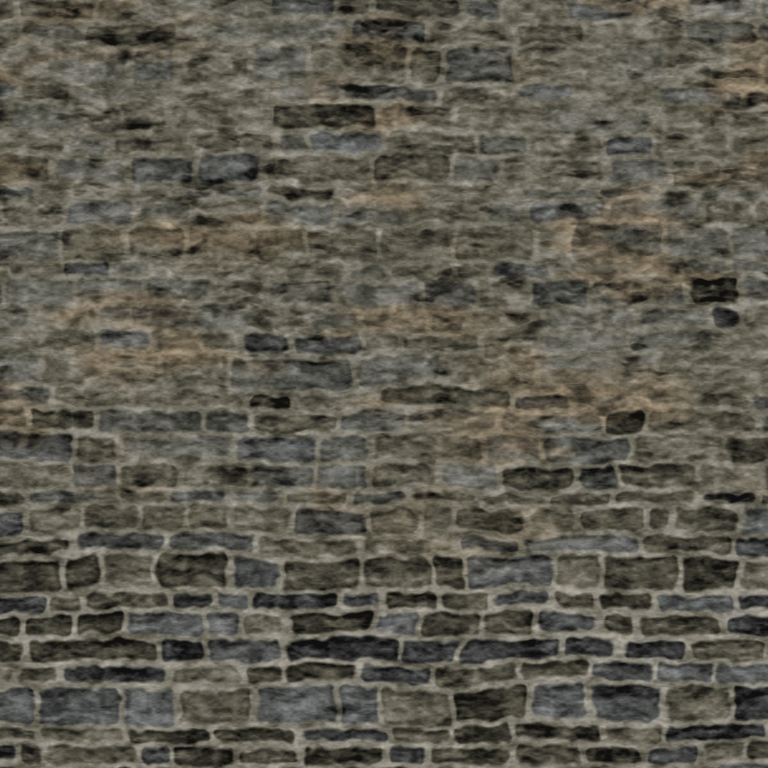
This texture is drawn by a WebGL 2 fragment shader. Its source:

```glsl
#version 300 es
precision highp float;
// Weathered rubble wall: uneven courses of dark stones in pale, smeared mortar.

uniform vec2 u_resolution;
out vec4 fragColor;

const float COURSES = 30.0;

// Integer hash of a lattice point, 0 to 1.
float hash(vec2 cell) {
  uvec2 q = uvec2(ivec2(cell)) * uvec2(1597334673u, 3812015801u);
  uint n = (q.x ^ q.y) * 1597334673u;
  n = (n ^ (n >> 15)) * 2246822519u;
  n ^= n >> 13;
  return float(n >> 8) / 16777216.0;
}

float valueNoise(vec2 p) {
  vec2 cell = floor(p);
  vec2 f = fract(p);
  f = f * f * (3.0 - 2.0 * f);
  float low = mix(hash(cell), hash(cell + vec2(1, 0)), f.x);
  float high = mix(hash(cell + vec2(0, 1)), hash(cell + vec2(1, 1)), f.x);
  return mix(low, high, f.y);
}

// Layered noise, centred on zero.
float fbm(vec2 p, int octaves) {
  float sum = 0.0;
  float weight = 0.5;
  for (int i = 0; i < octaves; i++) {
    sum += weight * (valueNoise(p) - 0.5);
    p = p * 2.03 + vec2(17.3, 41.7);
    weight *= 0.55;
  }
  return sum;
}

float jitteredEdge(float index, float seed) {
  return index + 0.6 * (hash(vec2(index, seed)) - 0.5);
}

// Uneven repeat: cell index, distance to its low edge, distance to its high edge.
vec3 unevenCell(float x, float seed) {
  float i = floor(x);
  if (x < jitteredEdge(i, seed)) i -= 1.0;
  else if (x >= jitteredEdge(i + 1.0, seed)) i += 1.0;
  return vec3(i, x - jitteredEdge(i, seed), jitteredEdge(i + 1.0, seed) - x);
}

float roundedBox(vec2 p, vec2 halfSize, float radius) {
  vec2 d = abs(p) - halfSize + radius;
  return length(max(d, 0.0)) + min(max(d.x, d.y), 0.0) - radius;
}

// Nearest stone: signed distance, height within it (-1 to 1), and its id.
vec4 stoneAt(vec2 p) {
  vec3 row = unevenCell(p.y * COURSES, 7.0);
  float perRow = mix(8.0, 14.0, hash(vec2(row.x, 91.0)));
  vec3 col = unevenCell(p.x * perRow + 5.0 * hash(vec2(row.x, 53.0)), row.x + 131.0);
  vec2 scale = 0.5 / vec2(perRow, COURSES);
  vec2 local = vec2(col.y - col.z, row.y - row.z) * scale;
  vec2 halfSize = vec2(col.y + col.z, row.y + row.z) * scale;
  vec2 id = vec2(col.x, row.x);
  float joint = mix(0.0025, 0.0055, hash(id + 300.0));
  float d = roundedBox(local, halfSize - joint, 0.006);
  return vec4(d, local.y / halfSize.y, id);
}

void main() {
  vec2 uv = gl_FragCoord.xy / u_resolution.y;

  // Wavy courses and ragged stone outlines.
  vec2 bend = vec2(fbm(uv * 9.0, 2), fbm(uv * vec2(7.0, 10.0) + 30.0, 2)) * 0.022;
  vec2 ragged = vec2(fbm(uv * 55.0 + 8.0, 2), fbm(uv * 50.0 + 70.0, 2)) * 0.013;
  vec4 stone = stoneAt(uv + bend + ragged);
  vec2 id = stone.zw;
  float pick = hash(id + 500.0);
  float mask = 1.0 - smoothstep(-0.003, 0.0025, stone.x);

  // Surface detail: long streaks, curled ridges, fine grain.
  vec2 curl = uv + 0.012 * vec2(fbm(uv * 40.0 + 3.0, 2), fbm(uv * 34.0 + 11.0, 2));
  float streak = fbm(curl * vec2(42.0, 105.0), 3);
  float ridge = 1.0 - abs(2.0 * valueNoise(curl * vec2(48.0, 95.0) + 60.0) - 1.0);
  float grain = fbm(uv * vec2(150.0, 220.0), 2);
  float pits = smoothstep(0.08, 0.28, fbm(curl * vec2(24.0, 62.0) + 90.0, 3));

  // The upper wall is largely smeared over; a few stones still stand out.
  float smear = smoothstep(0.24, 0.5, uv.y + 0.3 * fbm(uv * 5.0 + 20.0, 2));
  float patches = fbm(uv * vec2(5.0, 8.0) + 44.0, 3);
  float bare = step(0.78, hash(id + 800.0)) * 0.4;
  float exposed = clamp(mix(0.98, 0.42 + bare + patches, smear), 0.1, 1.0);

  // Tones of stone and mortar.
  float stoneTone = mix(0.18, 0.37, pick) + 0.03 * ridge;
  stoneTone -= 0.07 * smoothstep(0.1, 0.8, stone.y);
  stoneTone -= 0.04 * smoothstep(-0.009, -0.003, stone.x);
  float mortarTone = mix(0.48, 0.435, smear) + 0.12 * patches;
  float cover = mask * exposed;
  float tone = mix(mortarTone, stoneTone, cover);
  tone += 0.42 * streak + 0.20 * grain + 0.09 * (ridge - 0.6);
  tone -= pits * mix(0.10, 0.17, smear);
  tone = clamp(tone, 0.06, 0.66);

  // Tints: warm grey, cool slate stones, rusty stains higher up.
  vec3 tint = mix(vec3(1.03, 1.0, 0.84), vec3(1.02, 0.99, 0.91), smoothstep(0.3, 0.55, tone));
  float slate = step(0.55, hash(id + 200.0)) * cover;
  tint = mix(tint, vec3(0.95, 0.99, 1.02), 0.75 * slate);
  float rust = smoothstep(0.04, 0.24, fbm(uv * vec2(6.0, 19.0) + 120.0, 3));
  tint = mix(tint, vec3(1.15, 0.99, 0.77), 0.6 * rust * smear);

  fragColor = vec4(tone * tint, 1.0);
}
```
